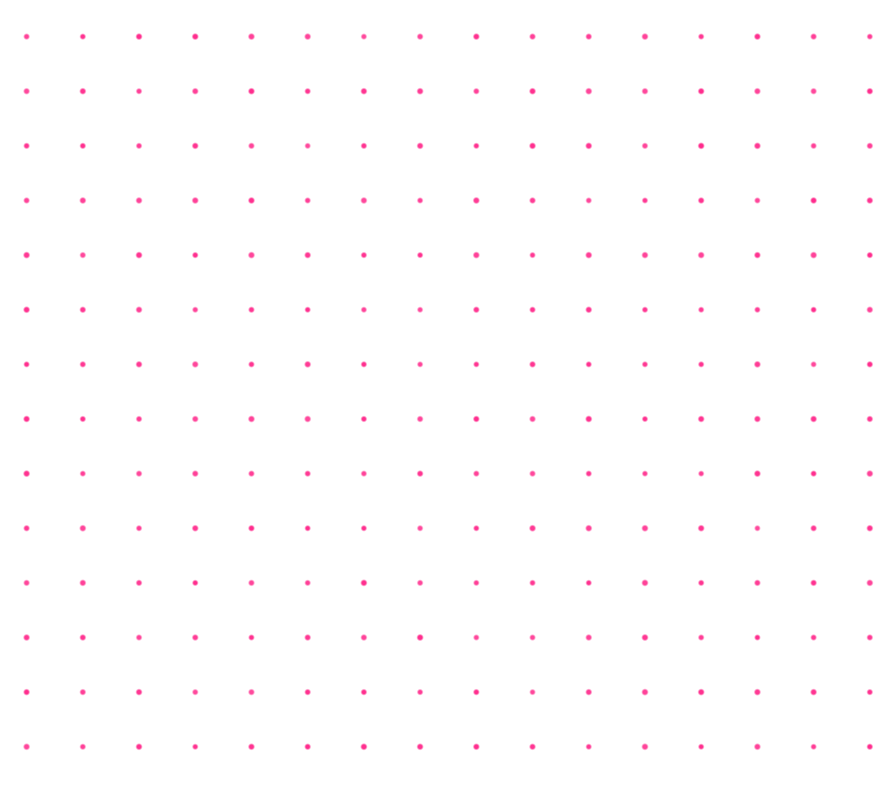
This pattern is drawn by a WebGL 2 fragment shader. Its source:

```glsl
#version 300 es
precision highp float;

uniform vec2 u_resolution;
out vec4 fragColor;

// Lengths are fractions of the canvas height
const vec2 GRID_COUNT = vec2(16.0, 14.0);
const vec2 FIRST_DOT = vec2(0.0335, 0.0595);
const vec2 SPACING = vec2(0.0708, 0.0688);
const float DOT_RADIUS = 0.0033;
const float EDGE_BLUR = 0.0016;
const float RADIUS_VARIATION = 0.08;
const float INK_VARIATION = 0.14;
const vec3 PAPER = vec3(1.0);
const vec3 PINK = vec3(1.0, 0.17, 0.55);

vec2 hash22(vec2 cell) {
  vec3 q = fract(cell.xyx * vec3(0.1031, 0.1030, 0.0973));
  q += dot(q, q.yzx + 33.33);
  return fract((q.xx + q.yz) * q.zy);
}

// Soft coverage of the dot nearest to p
float dotGrid(vec2 p, float pixel) {
  vec2 cell = floor((p - FIRST_DOT) / SPACING + 0.5);
  cell = clamp(cell, vec2(0.0), GRID_COUNT - 1.0);
  vec2 offset = p - FIRST_DOT - cell * SPACING;

  // Small differences in size and ink from dot to dot
  vec2 variation = hash22(cell + 1.0);
  float radius = DOT_RADIUS * (1.0 + RADIUS_VARIATION * (variation.x * 2.0 - 1.0));
  float ink = 1.0 - INK_VARIATION * variation.y;

  float blur = max(EDGE_BLUR, 0.75 * pixel);
  return ink * (1.0 - smoothstep(-blur, blur, length(offset) - radius));
}

void main() {
  vec2 p = gl_FragCoord.xy / u_resolution.y;
  float coverage = dotGrid(p, 1.0 / u_resolution.y);
  fragColor = vec4(mix(PAPER, PINK, coverage), 1.0);
}
```
